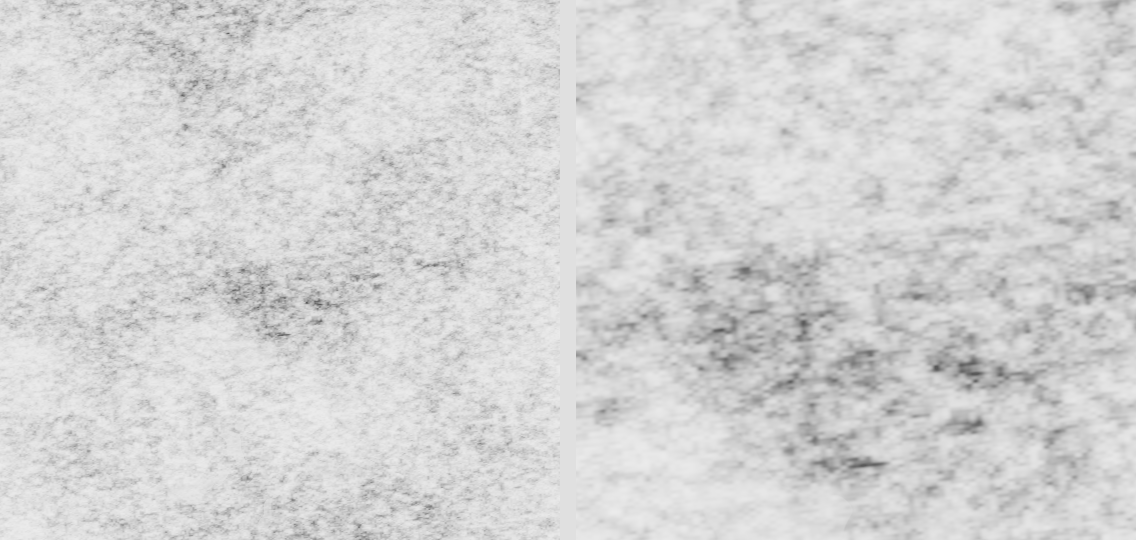
Left, the full canvas; right, a detail of the centre.
Write a WebGL 2 fragment shader that draws this texture.

```glsl
#version 300 es
precision highp float;

uniform vec2 u_resolution;
out vec4 fragColor;

float hash(ivec2 cell) {
    uvec2 q = uvec2(cell) * uvec2(1597334677u, 3812015801u);
    uint h = (q.x ^ q.y) * 1597334677u;
    h = (h ^ (h >> 15)) * 2246822519u;
    h ^= h >> 13;
    return float(h >> 8) / 16777216.0;
}

float valueNoise(vec2 p) {
    ivec2 cell = ivec2(floor(p));
    vec2 f = fract(p);
    f = f * f * (3.0 - 2.0 * f);
    float low = mix(hash(cell), hash(cell + ivec2(1, 0)), f.x);
    float high = mix(hash(cell + ivec2(0, 1)), hash(cell + ivec2(1, 1)), f.x);
    return mix(low, high, f.y);
}

// Layered noise with zero mean and unit variance
float fbm(vec2 p, int octaves, float gain) {
    float sum = 0.0, power = 0.0, amplitude = 1.0;
    for (int i = 0; i < octaves; i++) {
        sum += amplitude * (valueNoise(p) - 0.5);
        power += amplitude * amplitude;
        amplitude *= gain;
        p = p * 2.03 + vec2(17.3, 41.7);
    }
    return 4.66 * sum * inversesqrt(power);
}

float stain(vec2 p, vec2 centre, float radius) {
    vec2 d = (p - centre) / radius;
    return exp(-dot(d, d));
}

void main() {
    vec2 p = gl_FragCoord.xy / u_resolution.y;
    vec2 warp = 0.018 * vec2(fbm(p * 7.0 + 3.1, 4, 0.6), fbm(p * 7.0 + 58.4, 4, 0.6));
    vec2 q = p + warp;

    // Cloudy discolouration with a few broad stains
    float cloud = 0.9 * fbm(q * vec2(3.8, 4.4) + 9.0, 6, 0.74) - 0.35;
    cloud += 1.3 * stain(q, vec2(0.33, 0.94), 0.24);
    cloud += 1.3 * stain(q, vec2(0.68, 0.08), 0.22);
    cloud += 1.1 * stain(q, vec2(0.0, 0.66), 0.13);
    cloud += 1.0 * stain(q, vec2(0.45, 0.47), 0.07);

    // Fine fibres, longer across than up and slightly slanted
    vec2 slanted = mat2(0.995, -0.1, 0.1, 0.995) * p;
    float grain = fbm(slanted * vec2(62.0, 108.0), 3, 0.85);
    float darkness = 0.68 * cloud + 0.73 * grain;

    // Pale flakes and dark chips with firmer edges
    float worn = 1.0 - smoothstep(0.08, 0.26, length((p - vec2(0.42, 0.19)) * vec2(0.8, 1.0)));
    float chips = fbm(q * 17.0 + 31.0, 3, 0.5);
    float pale = worn * smoothstep(1.0, 1.25, chips);
    float dark = worn * smoothstep(1.25, 1.6, -chips);
    darkness = mix(darkness, -0.9 + 0.25 * grain, 0.75 * pale);
    darkness += 1.1 * dark;

    // Skewed tone curve: soft highlights, long dark tail
    float tone = 0.94 - 0.088 * exp(0.512 * darkness);
    fragColor = vec4(vec3(clamp(tone, 0.35, 0.94)), 1.0);
}
```
